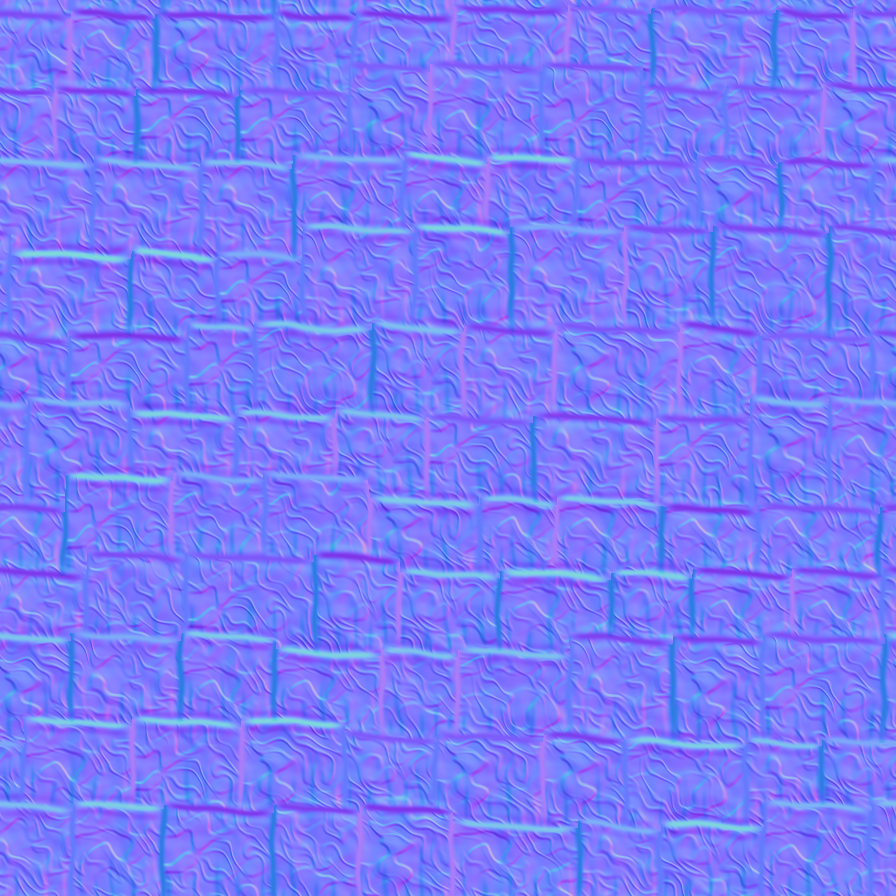
Reproduce this texture map procedurally as a Shadertoy shader.

```glsl
// Tangent-space normal map of a weathered, uneven brick wall.
// Signed slope ridges mark the bed and head joints; chipped gradient-noise
// relief and short vertical strokes wear each brick. The wall tiles.

const float ROWS = 11.0;
const float COLS = 9.0;
const float RUN = 3.0;              // bricks sharing one course offset
const float COURSE_SHIFT = 0.52;    // vertical stagger, in rows
const float JOINT_JITTER = 0.36;    // horizontal stagger, in bricks
const float BED_WIDTH = 0.0036;
const float HEAD_WIDTH = 0.0034;
const float STROKE_WIDTH = 0.0027;
const float RELIEF = 1.0;
const float VARIANTS = 7.0;         // distinct brick faces
const vec2 BASE_SLOPE = vec2(-0.02, -0.03);

float hash(vec2 p) {
    vec3 q = fract(vec3(p.xyx) * 0.1031);
    q += dot(q, q.yzx + 33.33);
    return fract((q.x + q.y) * q.z);
}

vec2 gradient(vec2 cell, float period) {
    float a = 6.2832 * hash(mod(cell, period) + 3.7);
    return vec2(cos(a), sin(a));
}

// Periodic gradient noise
float noise(vec2 p, float period) {
    vec2 i = floor(p), f = fract(p);
    vec2 u = f * f * f * (f * (f * 6.0 - 15.0) + 10.0);
    vec2 e = vec2(1.0, 0.0);
    float a = dot(gradient(i, period), f);
    float b = dot(gradient(i + e, period), f - e);
    float c = dot(gradient(i + e.yx, period), f - e.yx);
    float d = dot(gradient(i + 1.0, period), f - 1.0);
    return mix(mix(a, b, u.x), mix(c, d, u.x), u.y);
}

float ridge(float d, float width) {
    d /= width;
    return exp(-d * d);
}

float headJoint(float col, float row) {
    return col + JOINT_JITTER * (hash(vec2(mod(col, COLS), row + 40.0)) - 0.5);
}

// Column index, then distances to the left and right joints in bricks
vec3 findBrick(float row, float x) {
    row = mod(row, ROWS);
    float u = x * COLS + 0.5 * mod(row, 2.0) + 0.5 * hash(vec2(row, 9.0));
    float col = floor(u);
    if (u < headJoint(col, row)) col -= 1.0;
    else if (u > headJoint(col + 1.0, row)) col += 1.0;
    return vec3(col, u - headJoint(col, row), headJoint(col + 1.0, row) - u);
}

// Height of the bed joint under a row, and its signed strength
vec2 bedJoint(float row, float x) {
    vec3 b = findBrick(row - 1.0, x);
    float r = mod(row, ROWS);
    float f = b.y / (b.y + b.z);
    float run = floor((b.x + floor(RUN * hash(vec2(r, 21.0)))) / RUN);
    run = mod(run, COLS / RUN);
    float shift = COURSE_SHIFT * (hash(vec2(run + 60.0, r)) - 0.5);
    float facing = hash(vec2(run + 80.0, r)) > 0.4 ? 1.05 : -0.7;
    float wear = mix(0.3, 1.0, hash(vec2(mod(b.x, COLS) + 100.0, r)));
    float taper = smoothstep(-0.02, 0.15, f) * smoothstep(1.02, 0.85, f);
    return vec2(row + shift + 0.09 * (0.5 - f), facing * wear * taper);
}

float headStrength(float col, float row) {
    float h = hash(vec2(mod(col, COLS) + 130.0, row));
    return h < 0.4 ? -0.85 : (h < 0.65 ? 0.4 : -0.22);
}

// Surface height: soft swells, chipped plateaus and slanted creases
float relief(vec2 q) {
    float swell = 0.0035 * noise(q * 22.0, 64.0) + 0.0011 * noise(q * 62.0, 64.0);
    vec2 bent = q + 0.012 * noise(q * 35.0, 64.0);
    float mask = smoothstep(-0.25, 0.4, noise(q * 17.0 + 5.0, 64.0));
    float chip = smoothstep(-0.09, 0.09, noise(bent * vec2(34.0, 42.0), 64.0));
    vec2 slant = vec2(bent.x - bent.y, bent.x + bent.y);
    float crease = smoothstep(0.16, 0.0, abs(noise(slant * vec2(17.0, 46.0), 64.0)));
    return swell + 0.0018 * chip * mask + 0.001 * crease * (1.0 - mask);
}

void mainImage(out vec4 fragColor, in vec2 fragCoord) {
    vec2 p = fragCoord / iResolution.xy;
    p += 0.005 * vec2(noise(p * 24.0, 24.0), noise(p * 20.0 + 7.0, 20.0));

    // Locate the course and brick
    float y = p.y * ROWS;
    float row = floor(y);
    if (y < bedJoint(row, p.x).x) row -= 1.0;
    else if (y > bedJoint(row + 1.0, p.x).x) row += 1.0;
    vec2 low = bedJoint(row, p.x), high = bedJoint(row + 1.0, p.x);
    vec3 brick = findBrick(row, p.x);
    float r = mod(row, ROWS);
    float width = brick.y + brick.z;
    vec2 local = vec2(brick.y / width, (y - low.x) / (high.x - low.x));
    vec2 slope = BASE_SLOPE;

    // Bed joints with a weaker opposing lip
    float dl = (y - low.x) / ROWS, dh = (y - high.x) / ROWS;
    slope.y += low.y * (ridge(dl, BED_WIDTH) - 0.3 * ridge(dl - 0.009, 0.004));
    slope.y += high.y * (ridge(dh, BED_WIDTH) - 0.35 * ridge(dh + 0.009, 0.004));

    // Head joints
    float fade = 0.4 + 0.6 * smoothstep(0.0, 0.3, local.y);
    slope.x += fade * headStrength(brick.x, r) * ridge(brick.y / COLS, HEAD_WIDTH);
    slope.x += fade * headStrength(brick.x + 1.0, r) * ridge(brick.z / COLS, HEAD_WIDTH);

    // Brick face, faded at its rim
    float face = floor(VARIANTS * hash(vec2(mod(brick.x, COLS) + 160.0, r)));
    vec2 q = vec2(brick.y / COLS, (y - row) / ROWS) + face * vec2(0.37, 0.23) + 0.2;
    float rim = min(min(brick.y, brick.z) / COLS, min(dl, -dh));
    float inside = smoothstep(0.0, 0.006, rim);
    vec2 e = vec2(0.0013, 0.0);
    vec2 grad = vec2(relief(q + e) - relief(q - e), relief(q + e.yx) - relief(q - e.yx));
    slope -= RELIEF * inside * grad / (2.0 * e.x);

    // Vertical strokes rising from the lower edge
    for (float i = 0.0; i < 5.0; i++) {
        float h = hash(vec2(i + 200.0, face)), k = hash(vec2(i + 230.0, face));
        float d = (local.x - (i + 0.2 + 0.6 * h) / 5.0) * width / COLS;
        d += 0.016 * (k - 0.4) * local.y;
        float reach = mix(0.25, 0.8, k);
        float taper = smoothstep(0.02, 0.12, local.y) * smoothstep(reach, reach * 0.5, local.y);
        slope.x += inside * taper * (h < 0.6 ? -0.38 : 0.32) * ridge(d, STROKE_WIDTH);
    }

    fragColor = vec4(0.5 + 0.5 * normalize(vec3(slope, 1.0)), 1.0);
}
```
